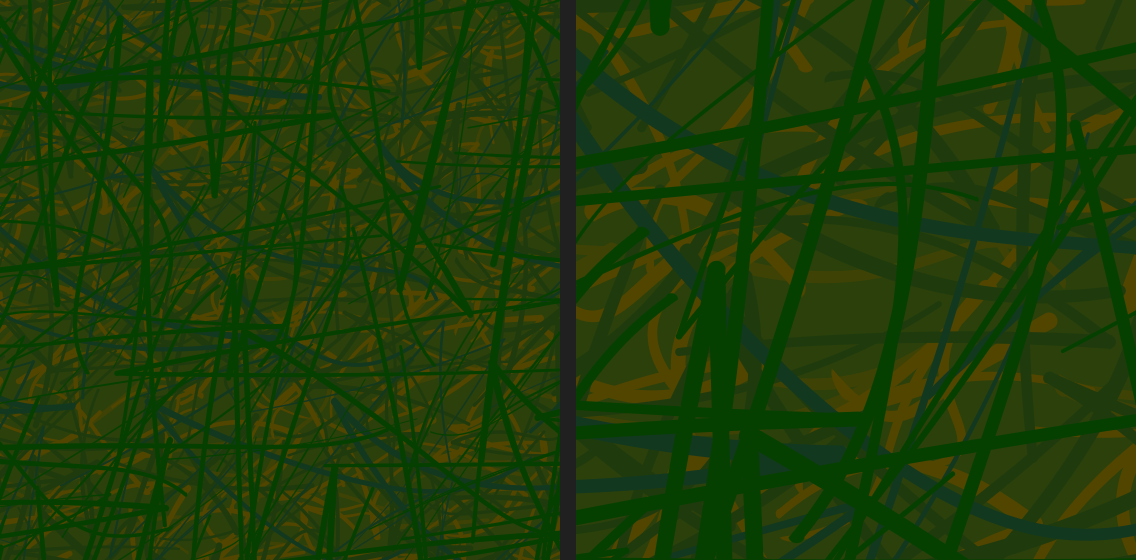
Left, the full canvas; right, a detail of the centre.
Reproduce this pattern procedurally as a Shadertoy shader.

```glsl
// Tangled layers of brown, olive, teal and green pen strokes on a dark olive ground.

#define THICKNESS  1.0    // scale of all stroke widths
#define TAPER      0.6    // width left at the far end of a stroke
#define SPREAD     1.7    // how far strokes may drift sideways, in lanes
#define HOOK       0.8    // how far hooked strokes curl, in lanes
#define HOOK_SHARE 0.3    // share of strokes that end in a hook

const vec3 GROUND = vec3(0.17, 0.25, 0.04);
const vec3 BROWN  = vec3(0.32, 0.27, 0.00);
const vec3 OLIVE  = vec3(0.12, 0.23, 0.05);
const vec3 TEAL   = vec3(0.07, 0.22, 0.12);
const vec3 GREEN  = vec3(0.02, 0.25, 0.00);

// Ranges of half widths and of bows
const vec2 FINE   = vec2(0.0013, 0.0028);
const vec2 MEDIUM = vec2(0.0030, 0.0058);
const vec2 BROAD  = vec2(0.0042, 0.0064);
const vec2 WAVY   = vec2(-0.6, 0.6);
const vec2 SAG    = vec2(-0.9, -0.2);

// Sineless hash giving four values in 0..1
vec4 hash4(vec2 p) {
    vec4 v = fract(p.xyxy * vec4(0.1031, 0.1030, 0.0973, 0.1099));
    v += dot(v, v.wzxy + 33.33);
    return fract((v.xxyz + v.yzzw) * v.zywx);
}

float pick(vec2 range, float r) { return mix(range.x, range.y, r); }

// Coverage of a family of strokes laid in staggered lanes along one angle.
// cell = (repeat along the lane, lane spacing). Each pair of lanes shares
// a pivot, so that its two strokes form a sharp zigzag.
float strokes(vec2 p, float pixel, float seed, float angle, vec2 cell,
              vec2 halfWidths, vec2 bows) {
    vec2 dir = vec2(cos(angle), sin(angle));
    vec2 q = vec2(dot(p, dir), dot(p, vec2(-dir.y, dir.x))) / cell;
    float nearest = 1.0;
    for (int i = -2; i <= 2; i++) {
        float lane = floor(q.y) + float(i);
        float pairId = floor(lane * 0.5);
        float along = q.x + fract(pairId * 0.618 + seed * 0.37);
        float column = floor(along);
        vec4 joint = hash4(vec2(column + 31.7 * seed, pairId + 7.3));
        vec4 own = hash4(vec2(column + 47.9 * seed, lane + 191.1));

        // Position from the pivot, which sits near either end of the cell
        float x = along - column;
        if (joint.x < 0.5) x = 1.0 - x;
        x -= 0.03 + 0.1 * joint.y;
        float len = pick(vec2(0.45, 0.85), own.x);
        float t = clamp(x / len, 0.0, 1.0);

        // Centre line: a chord, bowed in the middle and hooked at its end
        float start = 2.0 * pairId + 0.5 + joint.z;
        float rise = lane + 0.5 + SPREAD * (own.y - 0.5) * 1.6 - start;
        float bow = pick(bows, own.w);
        float hook = joint.w < HOOK_SHARE ? HOOK * sign(own.w - 0.5) : 0.0;
        float t3 = t * t * t, t9 = t3 * t3 * t3;
        float y = start + rise * t + 4.0 * bow * t * (1.0 - t) + hook * t9 * t;
        float slope = rise + 4.0 * bow * (1.0 - 2.0 * t) + 10.0 * hook * t9;
        slope *= cell.y / (cell.x * len);

        vec2 gap = vec2(x - t * len, q.y - y) * cell;
        gap.y *= inversesqrt(1.0 + slope * slope);
        float halfWidth = THICKNESS * pick(halfWidths, own.z) * mix(1.0, TAPER, t);
        nearest = min(nearest, length(gap) - halfWidth);
    }
    return clamp(0.5 - nearest / pixel, 0.0, 1.0);
}

void mainImage(out vec4 fragColor, in vec2 fragCoord) {
    float pixel = 1.0 / min(iResolution.x, iResolution.y);
    vec2 p = (fragCoord - 0.5 * iResolution.xy) * pixel;
    vec3 col = GROUND;

    // Short brown scribbles: faint, slanted, then steep
    col = mix(col, BROWN, 0.5 * strokes(p, pixel, 1.0, 0.25, vec2(0.30, 0.072), MEDIUM, WAVY));
    float brown = strokes(p, pixel, 2.0, 0.05, vec2(0.25, 0.057), MEDIUM, WAVY);
    brown = max(brown, strokes(p, pixel, 3.0, 0.45, vec2(0.24, 0.057), MEDIUM, WAVY));
    brown = max(brown, strokes(p, pixel, 4.0, 1.45, vec2(0.20, 0.072), MEDIUM, WAVY));
    col = mix(col, BROWN, brown);

    // Olive strokes of middle length, one family for each of four angles
    for (int k = 0; k < 4; k++) {
        float angle = -0.75 + 0.72 * float(k);
        col = mix(col, OLIVE, strokes(p, pixel, 5.0 + float(k), angle, vec2(0.45, 0.055), MEDIUM, WAVY));
    }

    // Teal: fine diagonals and long sagging curves
    float teal = strokes(p, pixel, 10.0, 0.6, vec2(0.55, 0.10), FINE, 0.4 * WAVY);
    teal = max(teal, strokes(p, pixel, 11.0, 1.2, vec2(0.55, 0.10), FINE, 0.4 * WAVY));
    teal = max(teal, strokes(p, pixel, 12.0, -0.5, vec2(0.80, 0.12), BROAD, SAG));
    col = mix(col, TEAL, teal);

    // Green: fine diagonals, then long flat, steep and falling strokes
    float green = strokes(p, pixel, 13.0, 0.4, vec2(0.70, 0.07), FINE, 0.4 * WAVY);
    green = max(green, strokes(p, pixel, 14.0, 1.05, vec2(0.70, 0.07), FINE, 0.4 * WAVY));
    green = max(green, strokes(p, pixel, 15.0, 0.06, vec2(1.10, 0.056), MEDIUM, 0.5 * WAVY));
    green = max(green, strokes(p, pixel, 16.0, 1.58, vec2(1.00, 0.08), BROAD, 0.5 * WAVY));
    green = max(green, strokes(p, pixel, 17.0, 1.32, vec2(0.95, 0.08), BROAD, 0.5 * WAVY));
    green = max(green, strokes(p, pixel, 18.0, -0.95, vec2(0.90, 0.20), BROAD, 0.4 * WAVY));
    col = mix(col, GREEN, green);

    fragColor = vec4(col, 1.0);
}
```
